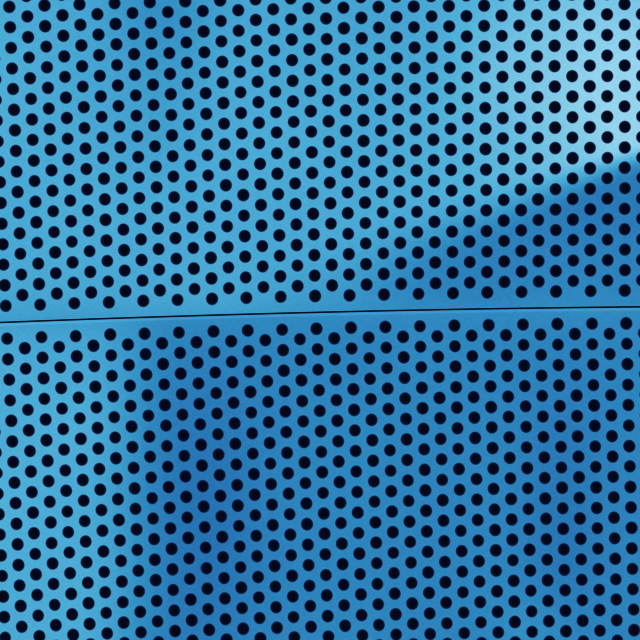
Give the GLSL for this texture, as a WebGL 2 fragment shader.

```glsl
#version 300 es
precision highp float;
// Two perforated blue metal panels meeting at a thin, slightly bowed seam.
// Holes sit on a staggered grid measured outward from the seam; the columns
// lean gently with perspective, and soft reflections light the metal.

uniform vec2 u_resolution;
out vec4 outColor;

#define COLUMN_PITCH 0.02688
#define ROW_PITCH    0.0321
#define HOLE_RADIUS  0.0095
#define HOLE_SOFT    0.0016
#define SEAM_MARGIN  0.0255
#define SEAM_HALF    0.0012
#define WOBBLE       0.0005
#define GRAIN        0.025

const vec3 HOLE_CORE = vec3(0.008, 0.032, 0.10);
const vec3 HOLE_RIM  = vec3(0.02, 0.075, 0.21);
const vec3 DEEP_BLUE = vec3(0.14, 0.43, 0.69);
const vec3 MID_BLUE  = vec3(0.19, 0.55, 0.76);
const vec3 SKY_BLUE  = vec3(0.31, 0.69, 0.85);
const vec3 PALE_BLUE = vec3(0.58, 0.83, 0.93);

float hash(vec2 p) {
    return fract(sin(dot(p, vec2(12.9898, 78.233))) * 43758.5453);
}

float noise(vec2 p) {
    vec2 i = floor(p), f = fract(p);
    f = f * f * (3.0 - 2.0 * f);
    return mix(mix(hash(i), hash(i + vec2(1, 0)), f.x),
               mix(hash(i + vec2(0, 1)), hash(i + vec2(1, 1)), f.x), f.y);
}

// Soft elliptical spot of light or shade
float spot(vec2 p, vec2 center, vec2 size) {
    vec2 q = (p - center) / size;
    return exp(-dot(q, q));
}

float seamHeight(float x) {
    return 0.4961 + 0.0395 * x - 0.015 * x * x;
}

// Signed distance to the nearest hole; h is the height above the seam
float holeDistance(vec2 p, float h) {
    float side = h < 0.0 ? -1.0 : 1.0;
    float away = abs(h) - SEAM_MARGIN;
    float lean = side > 0.0 ? 0.046 * (p.x - 1.0) * -1.0 : 0.027 * p.x - 0.052;
    float x = p.x + away * lean - (0.0098 - 0.0011 * side);
    float column = floor(x / COLUMN_PITCH + 0.5);
    float stagger = 0.5 * mod(column, 2.0);
    float pitch = ROW_PITCH * (1.004 - 0.008 * p.x);
    float row = max(floor(away / pitch - stagger + 0.5), 0.0) + stagger;
    vec2 id = vec2(column, row * side);
    vec2 shake = WOBBLE * (vec2(hash(id), hash(id + 31.7)) - 0.5);
    vec2 q = vec2(x - column * COLUMN_PITCH, away - row * pitch) + shake;
    float radius = HOLE_RADIUS + WOBBLE * (hash(id + 7.3) - 0.5);
    return length(q * vec2(1.04, 1.0)) - radius;
}

// Brightness of the upper panel: pale corner above a slanted shadow
float upperLight(vec2 p) {
    float edge = p.y - 0.753 - 0.379 * (p.x - 1.0);
    float blur = mix(0.14, 0.025, p.x);
    float shadow = (1.0 - smoothstep(-blur, blur, edge)) * smoothstep(0.3, 0.75, p.x);
    float light = 0.92 + 0.65 * spot(p, vec2(1.0, 0.86), vec2(0.24, 0.2));
    light -= 0.35 * spot(p, vec2(0.25, 1.0), vec2(0.09, 0.2));
    light -= 0.12 * spot(p, vec2(0.6, 1.0), vec2(0.12, 0.14));
    return mix(light, 0.32 - 0.12 * spot(p, vec2(1.0, 0.7), vec2(0.2, 0.07)), shadow);
}

// Brightness of the lower panel: lit left edge fading to deep blue
float lowerLight(vec2 p) {
    float light = mix(0.95, 0.38, smoothstep(0.12, 0.29, p.x));
    light -= 0.28 * spot(p, vec2(0.32, 0.2), vec2(0.1, 0.26));
    light -= 0.25 * spot(p, vec2(0.88, 0.2), vec2(0.07, 0.17));
    light += 0.2 * spot(p, vec2(0.83, 0.02), vec2(0.06, 0.05));
    return light;
}

// Deep, mid, sky and pale blue along one brightness ramp
vec3 metalColor(float light) {
    vec3 color = mix(DEEP_BLUE, MID_BLUE, clamp(light * 2.0, 0.0, 1.0));
    color = mix(color, SKY_BLUE, clamp(light * 2.0 - 1.0, 0.0, 1.0));
    return mix(color, PALE_BLUE, clamp(light * 2.0 - 2.0, 0.0, 1.0));
}

void main() {
    vec2 p = gl_FragCoord.xy / u_resolution;
    float pixel = 1.0 / min(u_resolution.x, u_resolution.y);
    float h = p.y - seamHeight(p.x);

    // Lit metal, evened out near the seam
    float light = h > 0.0 ? upperLight(p) : lowerLight(p);
    light = mix(light, 0.55, 0.6 * exp(-abs(h) * 30.0));
    light += 0.08 * (noise(p * 9.0) - 0.5);
    vec3 color = metalColor(light);
    color += GRAIN * (noise(p * 400.0) - 0.5);

    // Holes with a slightly lighter rim
    float d = holeDistance(p, h);
    float soft = max(HOLE_SOFT, 0.7 * pixel);
    vec3 hole = mix(HOLE_CORE, HOLE_RIM, smoothstep(-0.004, 0.0, d));
    color = mix(hole, color, smoothstep(-soft, soft, d));

    // Seam line with a faint bright lip below it
    color += 0.06 * exp(-pow((h + 0.004) / 0.002, 2.0));
    float line = 1.0 - smoothstep(SEAM_HALF - 0.6 * pixel, SEAM_HALF + 0.6 * pixel, abs(h));
    color = mix(color, HOLE_CORE, 0.95 * line);

    outColor = vec4(clamp(color, 0.0, 1.0), 1.0);
}
```
